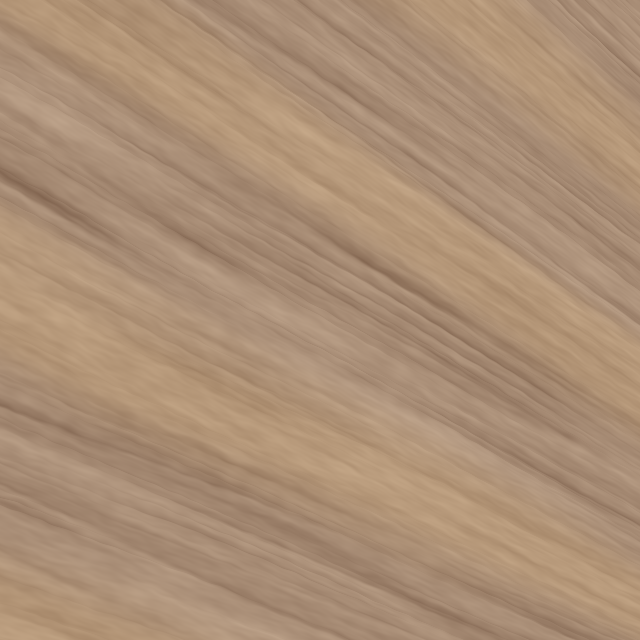
Write a three.js fragment shader that draws this texture.

```glsl
// Diagonal wood grain: fanning bands, dark creases and fine soft fibres.
varying vec2 vUv;

const vec3 LIGHT_WOOD = vec3(0.713, 0.602, 0.495);
const vec3 SHADE_TINT = vec3(1.0, 1.04, 0.98);     // tone change per channel
const vec3 GOLD_TINT = vec3(0.008, 0.002, -0.012); // warm minus grey wood
const float BASE_SLOPE = 0.32;   // fall of the grain at the lower left
const float FAN = 0.32;          // extra slope gained across the grain
const float BAND_PERIOD = 0.52;  // distance between golden bands
const float GOLD_CENTRE = 0.54;
const float SHADOW_OFFSET = 0.11;
const float SHADOW_WIDTH = 0.035;
const float SHADOW_DEPTH = 0.055;
const float RING_FREQ = 8.5;
const float RING_DEPTH = 0.085;
const float CREASE_FREQ = 23.0;
const float CREASE_DEPTH = 0.085;
const float HAIRLINE_FREQ = 49.0;
const float HAIRLINE_DEPTH = 0.050;
const float STREAK_DEPTH = 0.045;
const float FIBRE_DEPTH = 0.062;
const float TAU = 6.2831853;

vec2 hashGradient(vec2 cell) {
  vec3 p = fract(cell.xyx * vec3(0.1031, 0.1030, 0.0973));
  p += dot(p, p.yzx + 33.33);
  float angle = TAU * fract((p.x + p.y) * p.z);
  return vec2(cos(angle), sin(angle));
}

float gradientNoise(vec2 p) {
  vec2 i = floor(p);
  vec2 f = p - i;
  vec2 w = f * f * f * (f * (f * 6.0 - 15.0) + 10.0);
  vec2 e = vec2(1.0, 0.0);
  float a = dot(hashGradient(i), f);
  float b = dot(hashGradient(i + e.xy), f - e.xy);
  float c = dot(hashGradient(i + e.yx), f - e.yx);
  float d = dot(hashGradient(i + e.xx), f - e.xx);
  return mix(mix(a, b, w.x), mix(c, d, w.x), w.y);
}

// Grain space: x runs along the fibres, y across them.
vec2 grainSpace(vec2 uv) {
  float along = dot(uv, vec2(0.85, -0.53));
  float across = (uv.y + BASE_SLOPE * uv.x) / (1.0 - FAN * uv.x);
  across += 0.016 * gradientNoise(vec2(along * 1.5, across * 2.5) + 7.3);
  across += 0.003 * gradientNoise(vec2(along * 8.0, across * 14.0) + 2.1);
  across += 0.003 * gradientNoise(vec2(along * 36.0, across * 50.0) + 5.8);
  return vec2(along, across);
}

// Depth of a growth line: crisp on its lower side, fading upwards.
float growthLine(float phase) {
  float f = fract(phase);
  return 1.0 - pow(f, 0.55) * (1.0 - smoothstep(0.86, 1.0, f));
}

// Uneven lines whose spacing and strength drift along the grain.
float growthLines(vec2 g, float freq, float seed) {
  float drift = gradientNoise(vec2(g.x * 0.9, g.y * freq * 0.45) + seed);
  float strength = gradientNoise(vec2(g.x * 1.5, g.y * freq * 0.6) + seed * 2.7);
  return growthLine(g.y * freq + 1.3 * drift) * smoothstep(-0.4, 0.45, strength);
}

// Short soft fibres, stretched along the grain, in three sizes.
float fibres(vec2 g) {
  float sum = 0.0;
  float amp = 0.5;
  vec2 freq = vec2(9.0, 46.0);
  for (int i = 0; i < 3; i++) {
    sum += amp * gradientNoise(g * freq + float(i) * 17.7);
    freq *= vec2(2.0, 1.75);
    amp *= 0.9;
  }
  return sum;
}

void main() {
  vec2 g = grainSpace(vUv);

  // Broad golden bands and the shadow beneath each of them
  float gold = cos(TAU * (g.y - GOLD_CENTRE) / BAND_PERIOD);
  gold += 0.9 * gradientNoise(vec2(g.x * 1.2, g.y * 9.0) + 4.6);
  float goldMask = smoothstep(-0.3, 1.0, gold);
  float fromShadow = mod(g.y - GOLD_CENTRE + SHADOW_OFFSET + 0.5 * BAND_PERIOD, BAND_PERIOD)
    - 0.5 * BAND_PERIOD;
  float shadow = exp(-pow(abs(fromShadow) / SHADOW_WIDTH, 2.0));
  shadow *= 0.75 + 0.8 * gradientNoise(vec2(g.x * 1.5, g.y * 6.0) + 9.2);

  // Growth rings, creases and hairlines, calmer inside the golden wood
  float calm = mix(1.0, 0.4, goldMask);
  float rings = growthLines(g, RING_FREQ, 3.7);
  float creases = growthLines(g, CREASE_FREQ, 11.9);
  float hairlines = growthLines(g, HAIRLINE_FREQ, 29.3);
  float streaks = gradientNoise(vec2(g.x * 2.5, g.y * 38.0) + 21.4);

  float tone = 0.008 * gold - SHADOW_DEPTH * shadow;
  tone -= calm * (RING_DEPTH * rings + CREASE_DEPTH * creases + HAIRLINE_DEPTH * hairlines);
  tone += STREAK_DEPTH * streaks + FIBRE_DEPTH * fibres(g);

  vec3 wood = LIGHT_WOOD + tone * SHADE_TINT + GOLD_TINT * (2.0 * goldMask - 1.0);
  gl_FragColor = vec4(wood, 1.0);
}
```
